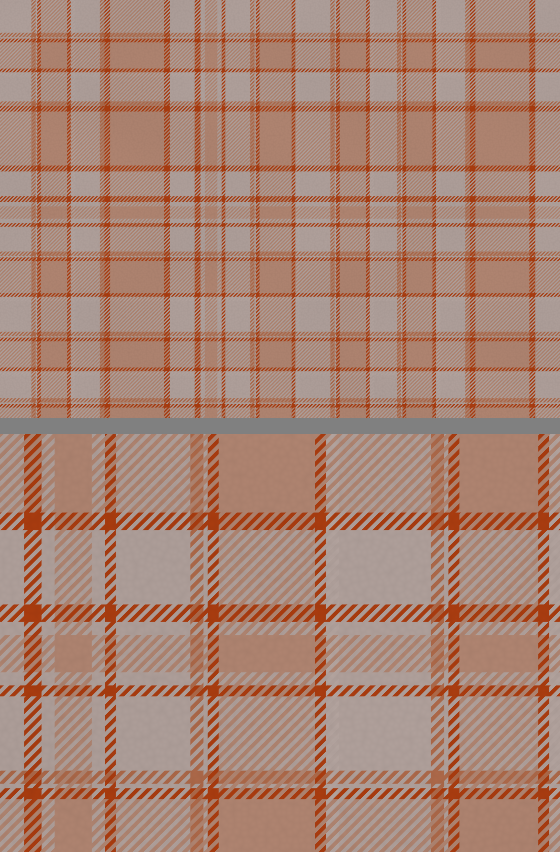
Top, the full canvas; bottom, a detail of the centre.
This pattern is drawn by a Shadertoy shader. Its source:

```glsl
// Woven tartan in rust, clay and grey. One asymmetric sett of stripes colours
// both warp and weft; a diagonal twill mask picks which yarn lies on top.
// Cellular grain and slow layered sines give the cloth a slight wear.

const vec3 GREY = vec3(0.67, 0.61, 0.59);
const vec3 CLAY = vec3(0.67, 0.505, 0.43);
const vec3 AMBER = vec3(0.66, 0.40, 0.28);
const vec3 RUST = vec3(0.65, 0.23, 0.06);

// Smooth coverage of the interval a..b
float band(float x, float a, float b, float px) {
    return clamp((x - a) / px + 0.5, 0.0, 1.0) - clamp((x - b) / px + 0.5, 0.0, 1.0);
}

// Clay block: amber guard, rust edge, clay field, rust edge
vec3 block(vec3 yarn, float x, vec2 span, float gap, float edge, float px) {
    float inner = span.x + 6.0 + gap;
    yarn = mix(yarn, AMBER, band(x, span.x, span.x + 6.0, px));
    yarn = mix(yarn, CLAY, band(x, inner, span.y, px));
    yarn = mix(yarn, RUST, band(x, inner, inner + edge, px));
    return mix(yarn, RUST, band(x, span.y - edge, span.y, px));
}

// Yarn colour along one axis, with a plain selvedge before the first block
vec3 sett(float x, float px) {
    x = x < 43.0 ? x : mod(x - 43.0, 501.0) + 43.0;
    vec3 yarn = GREY;
    vec2 spans[3] = vec2[3](vec2(43, 97), vec2(343, 405), vec2(453, 507));
    for (int i = 0; i < 3; i++) {
        yarn = block(yarn, x, spans[i], 2.0, 5.0, px);
        // Pale threads beside each block
        yarn += 0.015 * band(x, spans[i].y, spans[i].y + 6.0, px);
    }
    yarn = block(yarn, x, vec2(137, 233), 0.0, 8.0, px);

    // Narrow clay stripe between two rust lines
    yarn = mix(yarn, RUST, band(x, 267.0, 275.0, px));
    yarn = mix(yarn, CLAY, band(x, 281.0, 298.0, px));
    return mix(yarn, RUST, band(x, 304.0, 309.0, px));
}

vec2 hash2(vec2 p) {
    return fract(sin(vec2(dot(p, vec2(127.1, 311.7)), dot(p, vec2(269.5, 183.3)))) * 4375.85);
}

// Distance to the nearest scattered point
float cellular(vec2 p) {
    vec2 cell = floor(p);
    float nearest = 2.0;
    for (int j = -1; j <= 1; j++)
    for (int i = -1; i <= 1; i++) {
        vec2 c = cell + vec2(i, j);
        nearest = min(nearest, distance(p, c + hash2(c)));
    }
    return nearest;
}

void mainImage(out vec4 fragColor, in vec2 fragCoord) {
    // Canvas is 768 units wide, measured from the top left
    float px = 768.0 / iResolution.x;
    vec2 p = vec2(fragCoord.x, iResolution.y - fragCoord.y) * px;

    // Twill rising to the right, half warp and half weft
    float rib = abs(fract((p.x + p.y) / 5.0) - 0.5) - 0.25;
    float warpOnTop = clamp(rib / (px / 5.0) + 0.5, 0.0, 1.0);
    vec3 color = mix(sett(p.y - 2.0, px), sett(p.x, px), warpOnTop);

    // Grain and uneven wear
    float grain = cellular(p / 3.0) - 0.45;
    float wear = sin(p.x * 0.021 + sin(p.y * 0.017) * 2.0) + 0.5 * sin(p.y * 0.043 - p.x * 0.013);
    color *= 1.0 - 0.035 * grain + 0.006 * wear;
    fragColor = vec4(color, 1.0);
}
```
